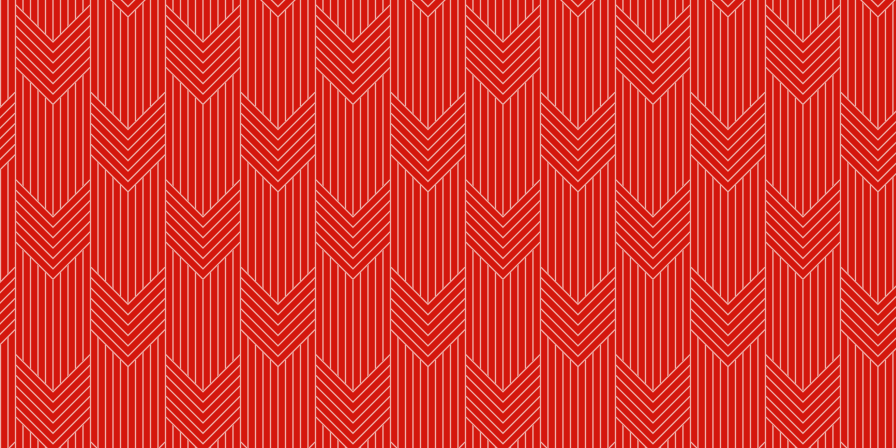
Write a WebGL 1 fragment shader that draws this pattern.

```glsl
precision highp float;
// Thin pale lines on red: pinstriped columns crossed by staggered chevron bands.

uniform vec2 u_resolution;

// Lengths are fractions of the canvas height.
#define COLUMN_WIDTH 0.1674
#define COLUMN_START 0.0346
#define STRIPES 10.0
#define PERIOD 0.3903
#define TIP_HEIGHT 0.7670
#define BAND_HEIGHT 0.1392
#define BAND_GAPS 6.0
#define LINE_WIDTH 0.00222
#define GROUND_COLOR vec3(0.83, 0.09, 0.05)
#define LINE_COLOR vec3(0.97, 0.89, 0.87)

// Integral of a unit tent filter from its left end up to t.
float tentIntegral(float t) {
  t = clamp(t, -1.0, 1.0);
  return 0.5 + t - 0.5 * t * abs(t);
}

// Filtered share of a pixel covered by a line at distance d.
float lineCoverage(float d, float pixel) {
  float halfLine = 0.5 * LINE_WIDTH;
  return tentIntegral((d + halfLine) / pixel) - tentIntegral((d - halfLine) / pixel);
}

// Distance to the nearest multiple of spacing.
float repeatDistance(float x, float spacing) {
  return abs(x - spacing * floor(x / spacing + 0.5));
}

void main() {
  vec2 p = gl_FragCoord.xy / u_resolution.y;
  float pixel = 1.0 / u_resolution.y;

  // Columns: every second one is shifted by half a period.
  float x = p.x - COLUMN_START;
  float column = floor(x / COLUMN_WIDTH);
  float fromCenter = abs(x - (column + 0.5) * COLUMN_WIDTH);
  float shift = 0.5 * PERIOD * mod(column, 2.0);

  // Height above the lowest chevron line, wrapped evenly around the band.
  float margin = 0.5 * (PERIOD - BAND_HEIGHT);
  float rise = p.y - fromCenter - TIP_HEIGHT + shift;
  float h = mod(rise + margin, PERIOD) - margin;

  // Chevron lines, measured across their 45 degree slope.
  float gap = BAND_HEIGHT / BAND_GAPS;
  float nearest = clamp(floor(h / gap + 0.5), 0.0, BAND_GAPS);
  float chevron = lineCoverage(abs(h - nearest * gap) * 0.70711, pixel);

  // Pinstripes stop at the band; column edges run through it.
  float outside = max(-h, h - BAND_HEIGHT) * 0.70711;
  float stripeMask = tentIntegral(outside / pixel);
  float stripe = lineCoverage(repeatDistance(x, COLUMN_WIDTH / STRIPES), pixel);
  float edge = lineCoverage(repeatDistance(x, COLUMN_WIDTH), pixel);

  float ink = max(max(chevron, edge), stripe * stripeMask);
  gl_FragColor = vec4(mix(GROUND_COLOR, LINE_COLOR, ink), 1.0);
}
```
